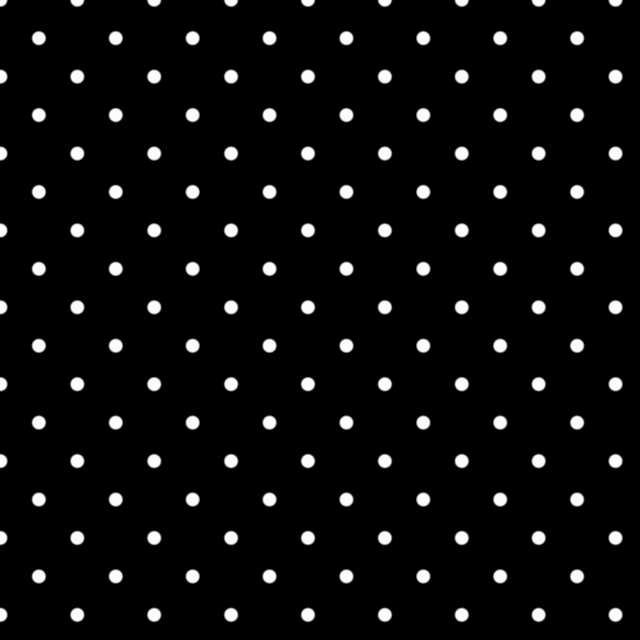
Give the GLSL for this pattern, as a Shadertoy shader.

```glsl
// Small white polka dots in a staggered grid on black.

const vec3  GROUND_COLOR = vec3(0.0);
const vec3  DOT_COLOR    = vec3(0.99);
const float PERIOD       = 0.12014;              // spacing of dots within a row
const float DOT_RADIUS   = 0.0106;
const float EDGE_SOFT    = 0.0022;               // half width of the soft rim
const vec2  GRID_ORIGIN  = vec2(0.0007, 1.0004); // centre of the top left dot

// Distance to the nearest point of a square grid
float gridDistance(vec2 p) {
    vec2 cell = p / PERIOD;
    return length(cell - round(cell)) * PERIOD;
}

void mainImage(out vec4 fragColor, in vec2 fragCoord) {
    vec2 p = fragCoord / iResolution.y - GRID_ORIGIN;

    // Two square grids, half a period apart, make the staggered rows
    float centerDist = min(gridDistance(p), gridDistance(p - 0.5 * PERIOD));

    // Keep the rim at least about one pixel wide on small canvases
    float soft = max(EDGE_SOFT, 0.75 / iResolution.y);
    float dotMask = 1.0 - smoothstep(-soft, soft, centerDist - DOT_RADIUS);

    fragColor = vec4(mix(GROUND_COLOR, DOT_COLOR, dotMask), 1.0);
}
```
